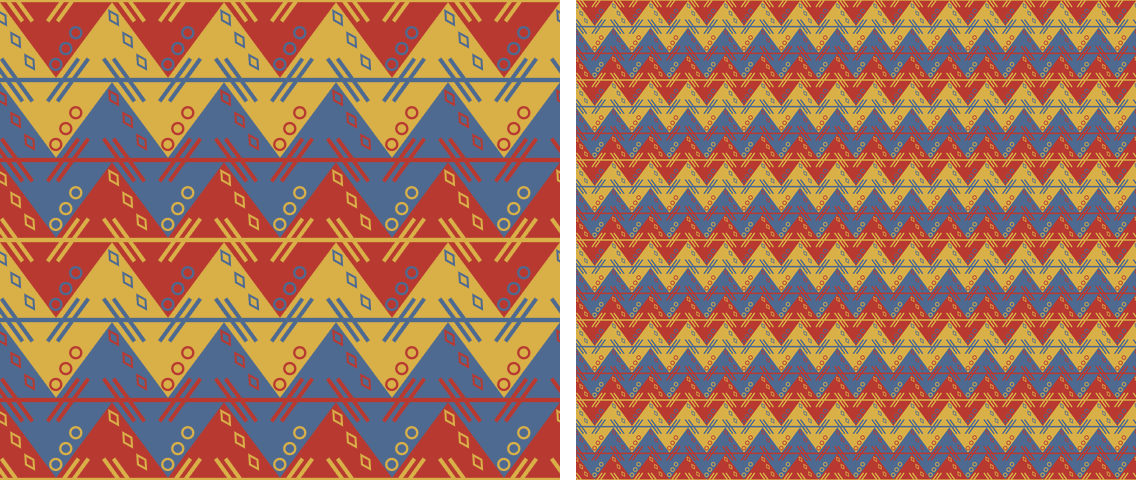
Left, the tile; right, the same tile 3 across and 3 down.
This pattern is drawn by a WebGL 2 fragment shader. Its source:

```glsl
#version 300 es
precision highp float;
// Rows of triangles in a three-colour cycle, with rings and rhombi inside them
// and paired hatch strokes across each dividing band. Five columns by six rows;
// every part is a signed distance, repeated by wrapping around a column or a row.

uniform vec2 u_resolution;
out vec4 fragColor;

const float COLUMN = 153.6;  // the canvas spans 768 x 657 design units
const float ROW = 109.5;

vec3 cycleColor(float i) {
  float k = mod(i + 0.5, 3.0);
  vec3 yellow = vec3(0.85, 0.69, 0.28);
  vec3 blue = vec3(0.305, 0.415, 0.57);
  vec3 red = vec3(0.72, 0.225, 0.19);
  return k < 1.0 ? yellow : k < 2.0 ? blue : red;
}

// Signed offset to the nearest column repeat
float wrapColumn(float x) {
  return x - COLUMN * floor(x / COLUMN + 0.5);
}

float ring(vec2 p, float radius, float halfWidth) {
  return abs(length(p) - radius) - halfWidth;
}

// Outlined rhombus, long axis leaning down to the right
float rhombus(vec2 p, vec2 halfSize, float halfWidth) {
  vec2 axis = vec2(0.535, 0.845);
  vec2 q = abs(vec2(dot(p, axis), dot(p, vec2(axis.y, -axis.x))));
  float d = (dot(q, halfSize.yx) - halfSize.x * halfSize.y) / length(halfSize);
  return abs(d) - halfWidth;
}

// Square-ended bar, parallel to the triangle sides
float stroke(vec2 p, float halfLength, float halfWidth) {
  vec2 axis = vec2(0.586, 0.81);
  float along = abs(dot(p, axis)) - halfLength;
  float across = abs(dot(p, vec2(axis.y, -axis.x))) - halfWidth;
  return max(along, across);
}

float coverage(float d, float pixel) {
  return clamp(0.5 - d / pixel, 0.0, 1.0);
}

void main() {
  vec2 uv = gl_FragCoord.xy / u_resolution;
  vec2 p = vec2(uv.x, 1.0 - uv.y) * vec2(768.0, 657.0);  // y runs downwards
  float pixel = max(768.0 / u_resolution.x, 657.0 / u_resolution.y);

  float row = floor(p.y / ROW);
  float y = p.y - row * ROW;
  float band = floor(p.y / ROW + 0.5);
  float bandY = p.y - band * ROW;

  // Triangles, from the lower edge of one band to the upper edge of the next
  float triangle = abs(wrapColumn(p.x)) * 0.803 - (y - 3.0) * 0.596;
  vec3 color = mix(cycleColor(row + 2.0), cycleColor(row), coverage(triangle, pixel));

  // Three rings climbing to the right, three rhombi descending to the right
  float motif = 1e3;
  for (int i = 0; i < 3; i++) {
    float n = float(i);
    vec2 ringAt = vec2(wrapColumn(p.x - 76.5 - 13.7 * n), y - 88.2 + 21.7 * n);
    vec2 rhombusAt = vec2(wrapColumn(p.x - 2.3 - 19.2 * n), y - 24.4 - 30.3 * n);
    motif = min(motif, ring(ringAt, 7.5, 1.6));
    motif = min(motif, rhombus(rhombusAt, vec2(11.1, 6.1), 1.4));
  }
  color = mix(color, cycleColor(row + 1.0), coverage(motif, pixel));

  // Dividing band with two strokes leaning each way
  float trim = abs(bandY) - 3.0;
  for (int i = 0; i < 4; i++) {
    float side = float(i / 2);
    float center = 9.7 + 13.5 * float(i % 2) + 0.5 * COLUMN * side;
    vec2 q = vec2(wrapColumn(p.x - center) * (1.0 - 2.0 * side), bandY);
    trim = min(trim, stroke(q, 36.0, 2.75));
  }
  color = mix(color, cycleColor(band), coverage(trim, pixel));

  fragColor = vec4(color, 1.0);
}
```
